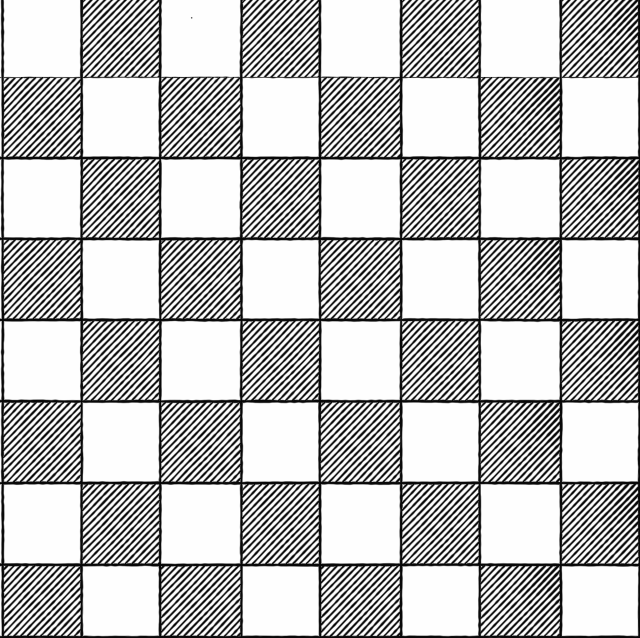
This pattern is drawn by a WebGL 2 fragment shader. Its source:

```glsl
#version 300 es
precision highp float;

uniform vec2 u_resolution;
out vec4 fragColor;

const vec3 PAPER = vec3(0.995);
const vec3 INK = vec3(0.03);
const int EDGE_COUNT = 9;

float hash(vec2 p) {
    return fract(sin(dot(p, vec2(127.1, 311.7))) * 43758.5453);
}

float valueNoise(vec2 p) {
    vec2 cell = floor(p);
    vec2 f = fract(p);
    f = f * f * (3.0 - 2.0 * f);
    float low = mix(hash(cell), hash(cell + vec2(1.0, 0.0)), f.x);
    float high = mix(hash(cell + vec2(0.0, 1.0)), hash(cell + vec2(1.0)), f.x);
    return mix(low, high, f.y);
}

// Slightly uneven ruled positions, from left to right and bottom to top
float columnEdge(float k) {
    return 0.0007 + 0.1248 * k + 0.0021 * mod(k, 2.0) + 0.0034 * max(1.0 - k, 0.0);
}

float rowEdge(float k) {
    float j = k - 1.0;
    return max(0.1142 + 0.1282 * j - 0.00021 * j * j, 0.0013);
}

float stroke(float dist, float halfWidth, float soft) {
    return 1.0 - smoothstep(-soft, soft, dist - halfWidth);
}

// Straight diagonal pen strokes with a rough outline
float hatch(vec2 p, float angle, float phase, float wear, float soft) {
    const float spacing = 0.0076;
    vec2 direction = vec2(cos(angle), sin(angle));
    float across = p.x * direction.y - p.y * direction.x;
    float along = dot(p, direction);
    float waver = 0.12 * (valueNoise(vec2(across * 50.0, along * 20.0)) - 0.5);
    float t = across / spacing + phase + waver;
    float dist = abs(fract(t) - 0.5) * spacing;
    float rough = valueNoise(vec2(floor(t) * 3.7, along * 170.0)) - 0.5;
    return stroke(dist, 0.00154 + 0.0007 * rough + 0.0005 * wear, soft);
}

// Heavier inking in the upper right of the last columns
float inkWear(vec2 local, float column) {
    float corner = smoothstep(0.4, 0.95, local.x) * smoothstep(0.05, 0.8, local.y);
    return step(5.5, column) * corner;
}

void main() {
    vec2 p = gl_FragCoord.xy / u_resolution.x;
    float soft = max(0.75 / u_resolution.x, 0.0014);
    float rough = valueNoise(p * 150.0) - 0.5;
    vec2 bend = 0.0008 * (vec2(valueNoise(p * 18.0), valueNoise(p * 18.0 + 41.0)) - 0.5);
    vec2 q = p + bend;

    // Ruled grid, and the tile that holds this point
    vec2 tile = vec2(-1.0);
    vec2 corner = vec2(0.0);
    float grid = 0.0;
    for (int i = 0; i < EDGE_COUNT; i++) {
        float k = float(i);
        vec2 edge = vec2(columnEdge(k), rowEdge(k));
        vec2 passed = step(edge, q);
        tile += passed;
        corner = mix(corner, edge, passed);
        float rowWidth = i == 7 ? 0.0007 : 0.0022;
        grid = max(grid, stroke(abs(q.x - edge.x), 0.0020 + 0.0010 * rough, soft));
        grid = max(grid, stroke(abs(q.y - edge.y), rowWidth + 0.0010 * rough, soft));
    }

    // Hatching on alternate tiles
    float isHatched = step(0.0, tile.x) * (1.0 - mod(tile.x + tile.y, 2.0));
    vec2 local = (q - corner) / 0.125;
    float wear = inkWear(local, tile.x);
    float lines = hatch(q - corner, radians(46.0), 0.3 * hash(tile), wear, soft);
    float ink = max(grid, isHatched * lines);

    // Stray ink speck
    ink = max(ink, stroke(length(p - vec2(0.2995, 0.969)), 0.0008, soft));

    fragColor = vec4(mix(PAPER, INK, ink), 1.0);
}
```
